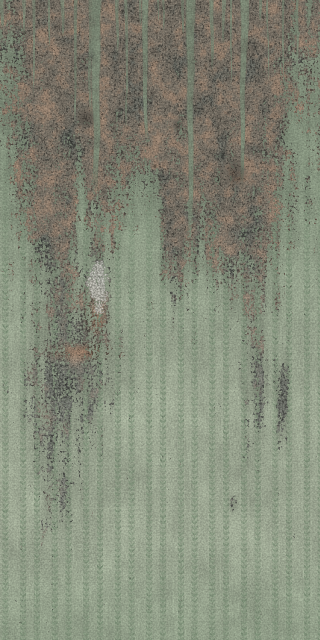
This texture is drawn by a WebGL 1 fragment shader. Its source:

```glsl
precision highp float;
uniform vec2 u_resolution;

#define STRIPE_PERIOD 0.0985
#define STRIPE_CENTRE 0.488
#define STRIPE_OFFSET 0.0215
#define CHEVRON_PITCH 0.0175
#define PATTERN_STRENGTH 0.7
#define DRIP_COUNT 24
#define PAINT vec3(0.612, 0.652, 0.572)
#define PAINT_DARK vec3(0.450, 0.530, 0.435)
#define RUST vec3(0.445, 0.415, 0.375)
#define RUST_WARM vec3(0.480, 0.390, 0.325)
#define SLATE vec3(0.400, 0.410, 0.385)

float hash(float n) { return fract(sin(n * 91.17) * 4375.85); }

vec2 gradientAt(vec2 cell) {
  float a = 6.2832 * fract(sin(dot(cell, vec2(127.1, 311.7))) * 4375.85);
  return vec2(cos(a), sin(a));
}

float gnoise(vec2 p) {
  vec2 i = floor(p), f = fract(p);
  vec2 s = f * f * f * (f * (f * 6.0 - 15.0) + 10.0);
  float a = dot(gradientAt(i), f);
  float b = dot(gradientAt(i + vec2(1, 0)), f - vec2(1, 0));
  float c = dot(gradientAt(i + vec2(0, 1)), f - vec2(0, 1));
  float d = dot(gradientAt(i + vec2(1, 1)), f - vec2(1, 1));
  return mix(mix(a, b, s.x), mix(c, d, s.x), s.y);
}

float fbm(vec2 p) {
  float sum = 0.0, amp = 0.6;
  for (int i = 0; i < 5; i++) {
    sum += amp * gnoise(p);
    p = mat2(1.6, 1.2, -1.2, 1.6) * p + 7.3;
    amp *= 0.62;
  }
  return sum;
}

// Soft elliptical spot
float spot(vec2 p, vec2 centre, vec2 radius) {
  vec2 q = (p - centre) / radius;
  return exp(-dot(q, q));
}

// Paint run hanging from the top edge
float drip(vec2 p, float x, float len, float width) {
  float wobble = 0.008 * gnoise(vec2(p.y * 6.0, x * 40.0));
  float r = width * (1.0 - 0.6 * min(p.y / len, 1.0));
  float side = 1.0 - smoothstep(r * 0.6, r * 1.2, abs(p.x - x - wobble));
  return side * (1.0 - smoothstep(len * 0.8, len, p.y));
}

// How far the paint has worn away, before noise
float wear(vec2 p) {
  float sides = smoothstep(0.0, 0.15, p.x) * (1.0 - smoothstep(0.78, 0.96, p.x));
  float d = (1.0 - smoothstep(0.25, 1.05, p.y)) * mix(0.40, 0.84, sides);
  d += 0.20 * (1.0 - smoothstep(0.0, 0.25, p.y));
  d += 0.34 * spot(p, vec2(0.20, 0.82), vec2(0.13, 0.30));
  d += 0.44 * spot(p, vec2(0.24, 1.14), vec2(0.16, 0.22));
  d += 0.33 * spot(p, vec2(0.17, 1.45), vec2(0.10, 0.27));
  d += 0.44 * spot(p, vec2(0.55, 0.76), vec2(0.045, 0.20));
  d += 0.34 * spot(p, vec2(0.75, 0.78), vec2(0.14, 0.30));
  d += 0.40 * spot(p, vec2(0.80, 1.20), vec2(0.05, 0.28));
  d += 0.66 * spot(p, vec2(0.885, 1.25), vec2(0.022, 0.13));
  d += 0.55 * spot(p, vec2(0.725, 1.575), vec2(0.018, 0.03));
  d -= 0.26 * spot(p, vec2(0.43, 0.72), vec2(0.06, 0.20));
  d -= 0.30 * spot(p, vec2(0.25, 0.66), vec2(0.025, 0.30));
  return d;
}

// Paired bands of chevrons
float herringbone(vec2 p) {
  float u = (fract((p.x - STRIPE_CENTRE) / STRIPE_PERIOD + 0.5) - 0.5) * STRIPE_PERIOD;
  float v = abs(abs(u) - STRIPE_OFFSET);
  float band = 1.0 - smoothstep(0.008, 0.011, v);
  float wave = abs(fract((p.y + v * 0.9) / CHEVRON_PITCH) - 0.5);
  float stroke = 1.0 - smoothstep(0.12, 0.30, wave);
  float spine = 1.0 - smoothstep(0.001, 0.004, v);
  return band * (0.25 + 0.75 * max(stroke, 0.5 * spine));
}

void main() {
  vec2 uv = gl_FragCoord.xy / u_resolution;
  vec2 p = vec2(uv.x, 2.0 * (1.0 - uv.y));
  float cloud = fbm(p * 5.0);
  float rough = fbm(p * 24.0 + 3.0);
  float patches = fbm(p * vec2(11.0, 8.0) + 21.0);
  float grain = gnoise(p * 211.3) + 0.8 * gnoise(p * 157.7 + 9.0);
  float speck = gnoise(p * vec2(127.0, 101.0) + 31.0) + 0.7 * gnoise(p * 193.0 + 17.0);
  float streak = gnoise(p * vec2(42.0, 3.5)) + 0.7 * gnoise(p * vec2(95.0, 9.0) + 5.0);
  float worn = wear(p);

  // Faded, patterned paint, stained around the damage
  float high = 1.0 - smoothstep(0.5, 1.3, p.y);
  vec3 paint = mix(PAINT, PAINT_DARK, 0.38 * high + 0.28 * smoothstep(1.65, 2.0, p.y));
  paint *= 1.0 + 0.12 * cloud + 0.07 * rough + 0.14 * grain + 0.05 * streak;
  float print = PATTERN_STRENGTH * (0.8 + 0.9 * rough) * smoothstep(0.3, 0.9, p.y);
  vec3 ink = PAINT_DARK * (1.0 + 0.14 * grain);
  paint = mix(paint, ink, herringbone(p) * clamp(print, 0.0, 1.0));
  paint *= 1.0 - 0.14 * smoothstep(0.05, 0.55, worn + 0.3 * streak + 0.2 * patches);

  // Bare corroded surface
  float warmth = 0.65 * high * smoothstep(-0.1, 0.5, rough + 0.9 * patches);
  warmth += 0.9 * spot(p, vec2(0.28, 1.10), vec2(0.13, 0.025));
  warmth += 0.9 * spot(p, vec2(0.30, 0.99), vec2(0.035, 0.06));
  vec3 rust = mix(SLATE, RUST, smoothstep(-0.25, 0.2, patches + 0.5 * high - 0.25));
  rust = mix(rust, RUST_WARM, clamp(warmth, 0.0, 1.0));
  rust *= 1.04 + 0.30 * grain + 0.30 * rough + 0.35 * patches;
  rust *= 1.0 - 0.30 * smoothstep(0.2, 0.5, speck - 0.4 * patches);
  float chalk = spot(p, vec2(0.305, 0.885), vec2(0.038, 0.085));
  vec3 plaster = vec3(0.68, 0.68, 0.65) + 0.25 * grain;
  rust = mix(rust, plaster, 0.9 * smoothstep(0.35, 0.65, chalk + 0.6 * rough + 0.2 * speck));

  // Ragged, speckled boundary, with runs of paint over it
  float level = worn + 0.20 * patches + 0.42 * rough + 0.30 * streak + 0.34 * speck;
  level += 0.35 * chalk;
  float bare = smoothstep(0.38, 0.58, level);
  float runs = max(drip(p, 0.300, 0.62, 0.018), drip(p, 0.595, 0.78, 0.014));
  runs = max(runs, drip(p, 0.455, 0.46, 0.011));
  runs = max(runs, drip(p, 0.760, 0.60, 0.012));
  for (int i = 0; i < DRIP_COUNT; i++) {
    float k = float(i) + 1.0;
    float h = hash(k + 40.0);
    float x = (k - 0.5 + 0.8 * (hash(k) - 0.5)) / float(DRIP_COUNT);
    runs = max(runs, 0.85 * drip(p, x, 0.06 + 0.36 * h * h, 0.003 + 0.005 * hash(k + 80.0)));
  }
  bare *= 1.0 - clamp(runs * (0.95 + 0.5 * rough + 0.2 * speck), 0.0, 1.0);

  // Flaked rim and deep pits
  vec3 colour = mix(paint, rust, 0.95 * bare);
  colour *= 1.0 - 0.20 * bare * (1.0 - bare);
  float pits = spot(p, vec2(0.27, 0.37), vec2(0.02)) + spot(p, vec2(0.555, 0.39), vec2(0.012));
  pits += 0.7 * spot(p, vec2(0.735, 0.54), vec2(0.025, 0.03));
  colour *= 1.0 - 0.5 * clamp(pits * (0.6 + rough + 1.5 * grain), 0.0, 1.0);
  gl_FragColor = vec4(clamp(colour, 0.0, 1.0), 1.0);
}
```
